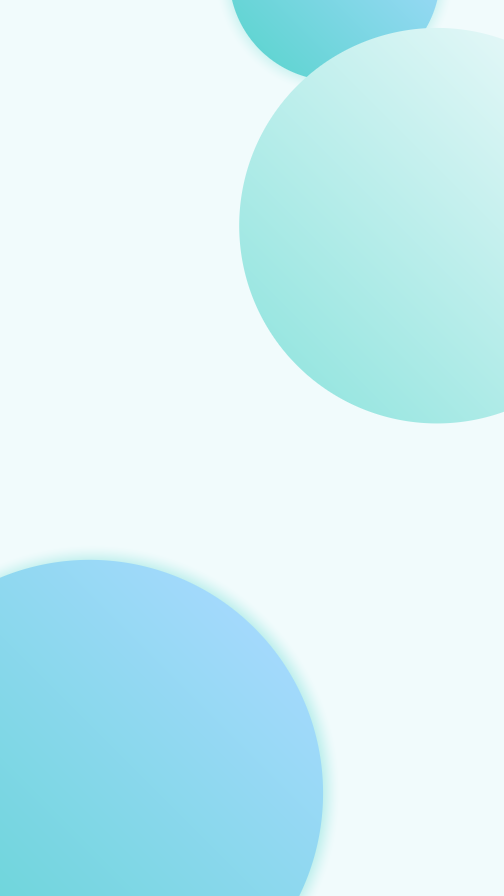
A Shadertoy shader for this background:

```glsl
const vec3 PAPER = vec3(0.945, 0.984, 0.988);
const vec3 TEAL = vec3(0.385, 0.833, 0.828);
const vec3 SKY = vec3(0.640, 0.853, 0.990);
const vec3 MINT = vec3(0.600, 0.902, 0.882);
const vec3 MIST = vec3(0.895, 0.970, 0.970);

float circleDistance(vec2 p, vec2 center, float radius) {
    return length(p - center) - radius;
}

// Diagonal ramp across a disc, from lower left to upper right
vec3 diagonalRamp(vec2 p, vec2 center, float radius, vec3 low, vec3 high) {
    float along = dot(p - center, vec2(0.70711)) / radius;
    return mix(low, high, clamp(0.5 + 0.5 * along, 0.0, 1.0));
}

// Soft tinted halo around a disc
vec3 addHalo(vec3 base, float dist, float spread, vec3 tint, float strength) {
    float fade = 1.0 - smoothstep(-spread, spread, dist);
    return mix(base, tint, strength * fade);
}

vec3 addDisc(vec3 base, vec3 fill, float dist, float pixel) {
    return mix(base, fill, clamp(0.5 - dist / pixel, 0.0, 1.0));
}

void mainImage(out vec4 fragColor, in vec2 fragCoord) {
    // Canvas width is one unit
    float pixel = 1.0 / iResolution.x;
    vec2 p = fragCoord * pixel;
    vec3 color = PAPER;

    // Small disc cut by the top edge
    vec2 topCenter = vec2(0.664, 1.827);
    float topRadius = 0.2095;
    float topDist = circleDistance(p, topCenter, topRadius);
    color = addHalo(color, topDist, 0.030, MINT, 0.72);
    color = addDisc(color, diagonalRamp(p, topCenter, topRadius, TEAL, SKY), topDist, pixel);

    // Pale disc cut by the right edge
    vec2 paleCenter = vec2(0.867, 1.330);
    float paleRadius = 0.3924;
    float paleDist = circleDistance(p, paleCenter, paleRadius);
    color = addDisc(color, diagonalRamp(p, paleCenter, paleRadius, MINT, MIST), paleDist, pixel);

    // Large disc in the lower left corner, halo shifted right
    vec2 lowCenter = vec2(0.178, 0.204);
    float lowRadius = 0.463;
    float lowDist = circleDistance(p, lowCenter, lowRadius);
    float haloDist = circleDistance(p, lowCenter + vec2(0.006, 0.002), lowRadius);
    color = addHalo(color, haloDist, 0.030, MINT, 0.85);
    color = addDisc(color, diagonalRamp(p, lowCenter, lowRadius, TEAL, SKY), lowDist, pixel);

    fragColor = vec4(color, 1.0);
}
```
